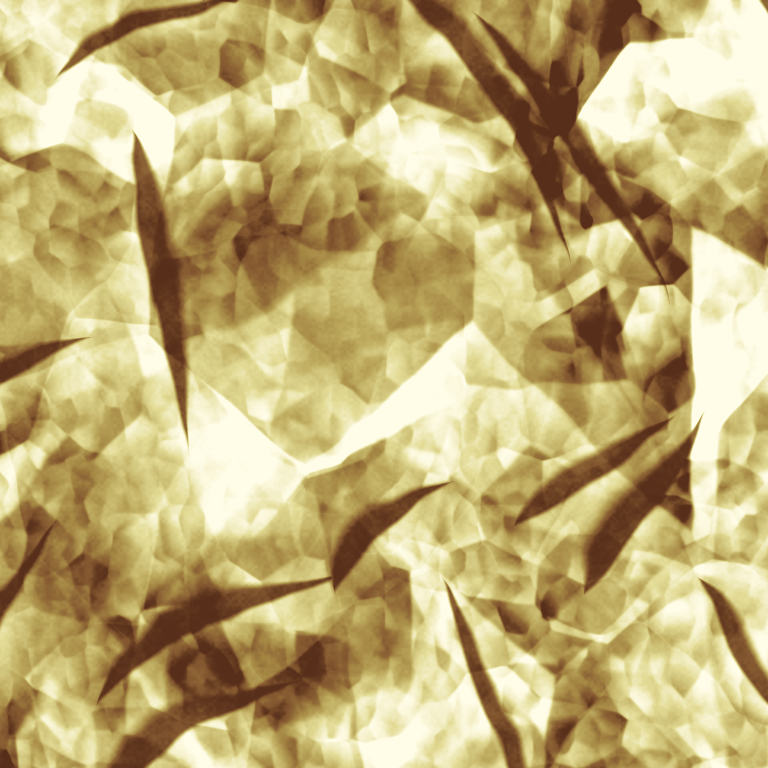
Reproduce this texture procedurally as a Shadertoy shader.

```glsl
#define FACET_SCALE 3.4
#define OCTAVES 4
#define OCTAVE_GAIN 0.74
#define EDGE_WIDTH 0.004
#define WARP 0.035
#define RIM 0.55
#define FOLD_GRID 3.7
#define FOLD_SHARE 0.6
#define CONTRAST 0.85
#define BRIGHTNESS 0.15
#define GRAIN 0.22

float hash(vec2 p) {
    return fract(sin(dot(p, vec2(127.1, 311.7))) * 43758.5453);
}

vec2 hash2(vec2 p) {
    return vec2(hash(p), hash(p + 41.3));
}

mat2 rotation(float a) {
    float c = cos(a), s = sin(a);
    return mat2(c, -s, s, c);
}

float noise(vec2 p) {
    vec2 i = floor(p), f = fract(p);
    f = f * f * (3.0 - 2.0 * f);
    float low = mix(hash(i), hash(i + vec2(1, 0)), f.x);
    float high = mix(hash(i + vec2(0, 1)), hash(i + vec2(1, 1)), f.x);
    return mix(low, high, f.y);
}

vec2 wobble(vec2 p) {
    return vec2(noise(p), noise(p + 23.7)) - 0.5;
}

// Tilted, creased cells blended over a narrow edge: x = light, y = rim
vec2 facets(vec2 p, float edge) {
    vec2 cell = floor(p), sum = vec2(0.0);
    float sharpness = 2.0 / edge, nearest = 9.0;
    for (int j = -2; j <= 2; j++)
    for (int i = -2; i <= 2; i++) {
        vec2 id = cell + vec2(i, j);
        vec2 offset = p - id - hash2(id);
        float dist = dot(offset, offset) + 0.3 * hash(id + 7.7);
        vec2 angles = 6.2832 * hash2(id + 13.1);
        vec2 slope = vec2(cos(angles.x), sin(angles.x));
        vec2 crease = vec2(cos(angles.y), sin(angles.y));
        float light = 1.5 * (hash(id + 3.9) - 0.5) + 1.8 * dot(slope, offset)
                    + 0.35 * clamp(dot(crease, offset) / edge, -1.0, 1.0);
        float closer = min(nearest, dist);
        sum = sum * exp(sharpness * (closer - nearest))
            + vec2(light, 1.0) * exp(sharpness * (closer - dist));
        nearest = closer;
    }
    return vec2(sum.x / sum.y, min(sum.y - 1.0, 1.0));
}

// Scattered tapering folds: x = shadow, y = lit lip beside it
vec2 folds(vec2 p) {
    vec2 cell = floor(p), result = vec2(0.0);
    for (int j = -1; j <= 1; j++)
    for (int i = -1; i <= 1; i++) {
        vec2 id = cell + vec2(i, j);
        if (hash(id + 5.3) > FOLD_SHARE) continue;
        vec2 size = mix(vec2(0.4, 0.12), vec2(0.95, 0.27), hash2(id + 9.1));
        float angle = hash(id + 2.2) < 0.5 ? 0.75 : -1.05;
        angle += 0.7 * (hash(id + 6.4) - 0.5);
        vec2 q = rotation(angle) * (p - id - hash2(id + 1.5));
        q.y += 0.5 * (hash(id + 8.8) - 0.5) * q.x * q.x;
        float along = q.x / size.x;
        float taper = max(1.0 - along * along, 0.0);
        float width = max(size.y * taper * (1.0 - 0.5 * along), 0.001);
        float shadow = smoothstep(0.0, 0.025, q.y)
                     * (1.0 - smoothstep(0.6 * width, width, q.y));
        float lip = smoothstep(-0.12, -0.01, q.y)
                  * (1.0 - smoothstep(-0.01, 0.012, q.y)) * taper;
        result = max(result, vec2(shadow, lip));
    }
    return result;
}

// Palette ordered by brightness, spaced by share of area
vec3 foilColor(float rank) {
    vec3 c = mix(vec3(0.34, 0.18, 0.10), vec3(0.52, 0.35, 0.19), smoothstep(0.04, 0.13, rank));
    c = mix(c, vec3(0.64, 0.52, 0.26), clamp((rank - 0.13) / 0.13, 0.0, 1.0));
    c = mix(c, vec3(0.75, 0.68, 0.38), clamp((rank - 0.26) / 0.23, 0.0, 1.0));
    c = mix(c, vec3(0.89, 0.86, 0.59), clamp((rank - 0.49) / 0.28, 0.0, 1.0));
    return mix(c, vec3(1.0, 0.99, 0.91), clamp((rank - 0.77) / 0.18, 0.0, 1.0));
}

void mainImage(out vec4 fragColor, in vec2 fragCoord) {
    vec2 uv = fragCoord / iResolution.y;
    vec2 p = uv + WARP * wobble(uv * 6.0) + 0.25 * WARP * wobble(uv * 24.0);

    // Crumpled facets, with fine wrinkles gathered in patches
    float light = 1.2 * (noise(uv * 2.6 + 4.0) - 0.5);
    float patches = mix(0.45, 1.45, noise(uv * 5.0 + 11.0));
    float scale = FACET_SCALE, gain = 1.0;
    for (int k = 0; k < OCTAVES; k++) {
        float turn = 0.6 + 1.9 * float(k);
        vec2 q = rotation(turn) * p * scale * vec2(1.0, 0.72);
        vec2 facet = facets(q + 17.0 * float(k), EDGE_WIDTH * scale);
        float rim = RIM * facet.y * (noise(p * 14.0 + float(k)) - 0.35);
        light += gain * (k > 0 ? patches : 1.0) * (facet.x + rim);
        scale *= 2.2;
        gain *= OCTAVE_GAIN;
    }

    // Deep folds and paper grain
    vec2 fold = folds(p * FOLD_GRID + 3.0);
    light += 0.6 * fold.y;
    light = mix(light, 0.25 * light - 1.9, fold.x);
    light += GRAIN * (noise(uv * 240.0) - 0.5);

    // Bell-shaped light to an even rank
    float rank = 1.0 / (1.0 + exp(-1.7 * (CONTRAST * light + BRIGHTNESS)));
    fragColor = vec4(foilColor(rank), 1.0);
}
```
